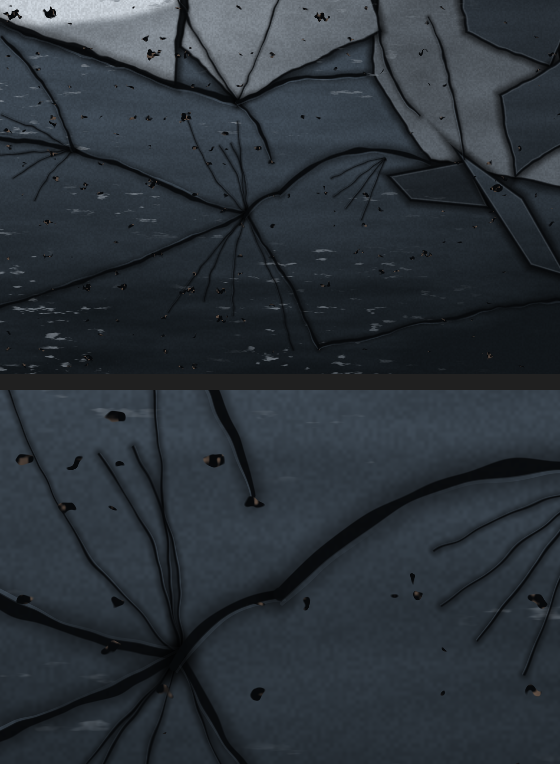
Top: the whole. Bottom: its middle third, enlarged.
A Shadertoy shader for this texture:

```glsl
// Shattered dark slate glass: shards, branching cracks, dirt streaks and crumbs.
#define PX (1.0 / iResolution.y)

const vec3 BLACK = vec3(0.025, 0.032, 0.04);
const vec3 DEEP = vec3(0.065, 0.083, 0.098);
const vec3 SLATE = vec3(0.225, 0.265, 0.305);
const vec3 GREY = vec3(0.34, 0.37, 0.40);
const vec3 PALE = vec3(0.48, 0.51, 0.54);
const vec3 SKY = vec3(0.76, 0.79, 0.82);
const vec3 BROWN = vec3(0.36, 0.30, 0.26);

float hash(vec2 p) {
    vec3 q = fract(p.xyx * 0.1031);
    q += dot(q, q.yzx + 33.33);
    return fract((q.x + q.y) * q.z);
}

float noise(vec2 p) {
    vec2 i = floor(p), f = fract(p);
    f = f * f * (3.0 - 2.0 * f);
    return mix(mix(hash(i), hash(i + vec2(1, 0)), f.x),
               mix(hash(i + vec2(0, 1)), hash(i + 1.0), f.x), f.y);
}

vec2 noise2(vec2 p) { return vec2(noise(p), noise(p + 40.0)) - 0.5; }

float fbm(vec2 p) {
    float sum = 0.0, amp = 0.53;
    for (int i = 0; i < 4; i++, amp *= 0.5, p = p * 2.03 + 17.0) sum += amp * noise(p);
    return sum;
}

// Signed distance to the line a-b, positive on its right
float side(vec2 p, vec2 a, vec2 b) {
    vec2 d = normalize(b - a);
    return dot(p - a, vec2(d.y, -d.x));
}

// Convex shard, corners counter-clockwise, with shadow and black edge
void shard(inout vec3 col, vec2 p, vec2 a, vec2 b, vec2 c, vec2 d, vec3 tint) {
    float sd = max(max(side(p, a, b), side(p, b, c)), max(side(p, c, d), side(p, d, a)));
    col *= mix(0.4, 1.0, smoothstep(0.0, 0.028, sd));
    col = mix(tint, col, smoothstep(-PX, PX, sd));
    col = mix(col, GREY, 0.35 * smoothstep(1.5 * PX, 0.0, abs(sd + 0.005)));
    col = mix(col, BLACK, 0.9 * smoothstep(PX, -PX, abs(sd) - 0.003));
}

// Bowed crack with soft shadow, black core and a thin lit rim
void crack(inout vec3 col, vec2 p, vec2 a, vec2 b, float bend, float width) {
    vec2 d = b - a;
    float t = dot(p - a, d) / dot(d, d), k = clamp(t, 0.0, 1.0);
    float across = -side(p, a, b) - bend * 4.0 * k * (1.0 - k);
    float along = (t - k) * length(d);
    float dist = length(vec2(across, along));
    float w = width * (0.45 + 0.9 * noise(p * 23.0));
    col *= 1.0 - 0.4 * smoothstep(4.0 * width + 0.004, 0.0, dist);
    float rim = smoothstep(PX, 0.0, length(vec2(across + 1.4 * w, along)) - 0.2 * w);
    col += 0.4 * SLATE * rim * noise(p * 14.0 + 5.0);
    col = mix(col, BLACK, 0.92 * smoothstep(PX, -PX, dist - w));
}

// Hairlines spreading from a hub between two angles
void fan(inout vec3 col, vec2 p, vec2 hub, float from, float to, float len) {
    for (int i = 0; i < 4; i++) {
        float h = hash(hub * 91.0 + float(i));
        float ang = mix(from, to, (float(i) + 0.6 * h) / 3.6);
        vec2 ray = vec2(cos(ang), sin(ang)) * len * (0.65 + 0.4 * h);
        crack(col, p, hub, hub + ray, 0.03 * (h - 0.5), 0.0009);
    }
}

// Ragged crumbs scattered in cells, more of them at the left
void crumbs(inout vec3 col, vec2 p, float cells, float share) {
    vec2 g = p * cells, id = floor(g);
    vec2 v = fract(g) - 0.5 - 0.4 * noise2(id + 0.5) + 0.24 * noise2(p * 110.0);
    v.y += v.x * (hash(id + 2.0) - 0.5);
    float r = length(v * vec2(0.75, 1.3)) - 0.04 - 0.11 * hash(id + 5.0);
    float present = step(hash(id + cells), share * (1.15 - 0.5 * p.x));
    vec3 tint = mix(BLACK, BROWN, smoothstep(0.5, 0.95, noise(p * 210.0)));
    col = mix(col, tint, present * smoothstep(PX, -PX, r / cells));
}

void mainImage(out vec4 fragColor, in vec2 fragCoord) {
    vec2 p = fragCoord / iResolution.xy * vec2(1.5, 1.0);
    vec2 q = p + 0.016 * noise2(p * 9.0) + 0.005 * noise2(p * 45.0);

    // Dark glass, dimmer at the bottom and right, with smears
    float light = smoothstep(-0.08, 0.8, p.y) - 0.16 * smoothstep(0.8, 1.5, p.x);
    light += 0.45 * (fbm(p * vec2(4, 22)) - 0.5);
    vec3 glass = mix(DEEP, SLATE, clamp(light, 0.0, 1.1)), col = glass;

    // Pale sheets, with bright sky in the corner
    vec3 sheet = mix(PALE, GREY, smoothstep(0.5, 1.15, p.x + 0.8 * (0.9 - p.y)));
    sheet *= 0.82 + 0.32 * fbm(p * vec2(7, 13));
    float sky = smoothstep(-0.012, 0.02, q.y - 0.925 - 0.27 * p.x * p.x);
    sheet = mix(sheet, SKY, sky * smoothstep(0.6, 0.42, p.x));
    vec2 top = vec2(0.635, 0.73), low = vec2(0.655, 0.42), tip = vec2(1.02, 0.92);
    shard(col, q, vec2(1, 0.8), vec2(1.15, 0.57), vec2(1.6, 0.48), vec2(1.05, 2.5), sheet * 0.93);
    shard(col, q, vec2(0.49, 0.88), top, tip, vec2(0.6, 2), sheet);
    shard(col, q, vec2(-0.1, 0.97), vec2(0.47, 0.775), vec2(0.5, 1.2), vec2(-0.1, 1.2), sheet);

    // Loose dark shards at the right
    shard(col, q, vec2(1.25, 0.91), vec2(1.47, 0.82), vec2(1.6, 1.1), vec2(1.23, 1.1), glass * 0.75);
    shard(col, q, vec2(1.34, 0.74), vec2(1.38, 0.53), vec2(1.6, 0.67), vec2(1.55, 0.87), glass * 0.8);
    shard(col, p, vec2(1.04, 0.53), vec2(1.1, 0.465), vec2(1.31, 0.445), vec2(1.25, 0.57), glass * 0.65);
    shard(col, p, vec2(1.22, 0.6), vec2(1.42, 0.29), vec2(1.52, 0.26), vec2(1.4, 0.47), glass);

    // Scuffed pale streaks
    float scuff = smoothstep(0.66, 0.8, fbm(p * vec2(22, 85)));
    scuff *= smoothstep(0.42, 0.7, noise(p * vec2(5, 13) + 4.0));
    col = mix(col, PALE, 0.75 * scuff * smoothstep(1.4, 0.7, p.x));

    // Hairline fans, then main cracks meeting at two hubs
    vec2 left = vec2(0.195, 0.6), foot = vec2(0.86, 0.07), knee = vec2(0.75, 0.485);
    fan(col, q, low, 1.62, 2.1, 0.3);
    fan(col, q, low, 3.95, 5.1, 0.38);
    fan(col, q, vec2(1.03, 0.57), 3.4, 4.4, 0.19);
    fan(col, q, left, 2.5, 4.3, 0.24);
    crack(col, q, vec2(0, 0.945), top, -0.01, 0.009);
    crack(col, q, top, vec2(0.47, 1.01), 0.005, 0.003);
    crack(col, q, top, vec2(0.75, 1.01), 0.0, 0.0018);
    crack(col, q, top, vec2(0.725, 0.57), 0.01, 0.004);
    crack(col, q, top, vec2(0.98, 0.8), 0.02, 0.005);
    crack(col, q, low, left, 0.0, 0.0055);
    crack(col, q, left, vec2(0, 0.635), 0.0, 0.005);
    crack(col, q, vec2(0, 0.9), left, 0.03, 0.004);
    crack(col, q, low, vec2(0, 0.184), 0.012, 0.005);
    crack(col, q, low, foot, 0.01, 0.004);
    crack(col, q, foot, vec2(1.5, 0.2), 0.01, 0.0035);
    crack(col, p, low, knee, 0.015, 0.005);
    crack(col, p, knee, vec2(1.15, 0.565), 0.07, 0.007);
    crack(col, q, tip, vec2(1.13, 0.69), -0.025, 0.004);
    crack(col, q, vec2(1.15, 0.95), vec2(1.24, 0.57), 0.015, 0.0025);

    // Crumbs and fine grain
    crumbs(col, p, 11.0, 0.2);
    crumbs(col, p, 24.0, 0.2);
    col *= 0.93 + 0.14 * noise(p * 260.0);
    fragColor = vec4(col, 1.0);
}
```
